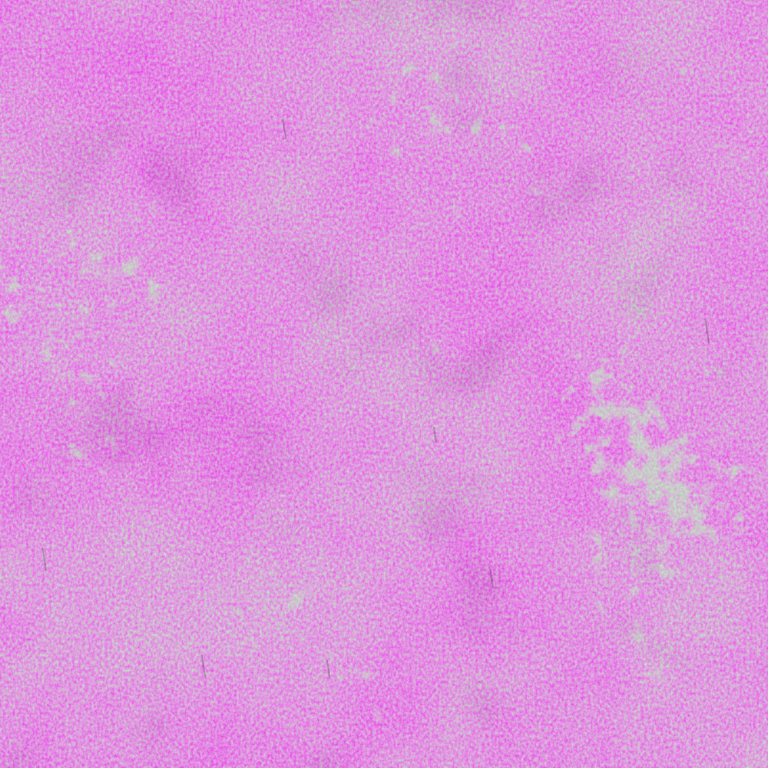
Give the GLSL for this texture, as a Shadertoy shader.

```glsl
#define BASE_GREEN 0.580
#define GRAIN_SCALE 215.0
#define GRAIN_AMOUNT 0.27
#define SPECK_AMOUNT 0.18
#define CLOUD_SCALE 4.0
#define CLOUD_AMOUNT 0.14
#define PATCH_SCALE 38.0
#define PATCH_START 0.36
#define PATCH_END 0.78
#define PATCH_GREEN 0.79
#define SHADE_AMOUNT 0.07
#define SCRATCH_COUNT 7

// Integer hash giving two values in 0..1
vec2 hash2(vec2 cell) {
    uvec2 q = uvec2(ivec2(cell) + 4096) * uvec2(1597u, 3571u);
    uint n = (q.x ^ q.y) * 48271u;
    n = (n ^ (n >> 15)) * 40503u + q.x;
    n = (n ^ (n >> 13)) * 69621u + q.y;
    n ^= n >> 16;
    return vec2(n & 65535u, (n * 48271u) >> 16) / 65535.0;
}

float cornerSlope(vec2 cell, vec2 offset) {
    float angle = 6.28318 * hash2(cell).x;
    return dot(vec2(cos(angle), sin(angle)), offset);
}

float gradientNoise(vec2 p) {
    vec2 i = floor(p), f = p - i;
    vec2 w = f * f * f * (f * (f * 6.0 - 15.0) + 10.0);
    vec2 e = vec2(1.0, 0.0);
    float low = mix(cornerSlope(i, f), cornerSlope(i + e.xy, f - e.xy), w.x);
    float high = mix(cornerSlope(i + e.yx, f - e.yx), cornerSlope(i + 1.0, f - 1.0), w.x);
    return mix(low, high, w.y);
}

float fbm(vec2 p) {
    float sum = 0.0, amplitude = 1.0;
    for (int octave = 0; octave < 4; octave++) {
        sum += amplitude * gradientNoise(p);
        p = mat2(1.6, 1.2, -1.2, 1.6) * p + 17.3;
        amplitude *= 0.5;
    }
    return sum;
}

// Sparse short upright marks
float scratches(vec2 uv) {
    float mark = 0.0;
    for (int k = 0; k < SCRATCH_COUNT; k++) {
        vec2 d = uv - hash2(vec2(k, 91));
        d.x += 0.15 * d.y;
        float halfLength = 0.004 + 0.012 * hash2(vec2(k, 37)).x;
        d.y -= clamp(d.y, -halfLength, halfLength);
        mark = max(mark, 1.0 - smoothstep(0.0003, 0.002, length(d)));
    }
    return mark;
}

// Green level sets the hue: magenta when low, grey-green when high
vec3 pigment(float green) {
    float fade = clamp(green - 0.40, 0.0, 0.46);
    float redBlue = 0.905 - 0.72 * fade * fade;
    return vec3(redBlue, green, redBlue);
}

void mainImage(out vec4 fragColor, in vec2 fragCoord) {
    vec2 uv = fragCoord / iResolution.y;

    // Fine grain, slightly taller than wide
    vec2 grainPos = uv * GRAIN_SCALE * vec2(1.08, 0.92);
    float grain = GRAIN_AMOUNT * gradientNoise(grainPos + 0.37)
                + SPECK_AMOUNT * gradientNoise(grainPos * 1.73 + 51.2);

    // Broad clouds
    float cloud = fbm(uv * CLOUD_SCALE + 7.7);
    float mottle = fbm(uv * 17.0 + 31.4);

    // Crumbly worn patches, densest right of the centre
    vec2 fromStain = (uv - vec2(0.84, 0.45)) * vec2(1.25, 1.0);
    float stain = exp(-24.0 * dot(fromStain, fromStain));
    float region = 0.62 * fbm(uv * CLOUD_SCALE + 63.1) + 0.36 * stain;
    float crumble = 0.65 * fbm(uv * PATCH_SCALE + 3.9);
    float worn = smoothstep(PATCH_START, PATCH_END, region + crumble);

    float green = BASE_GREEN + CLOUD_AMOUNT * cloud + 0.05 * mottle + 0.03 * stain;
    green = mix(green, PATCH_GREEN, worn) + grain * (1.0 - 0.5 * worn);

    // Soft smudges and tonal grain
    vec3 color = pigment(clamp(green, 0.2, 0.9));
    float smudge = smoothstep(0.1, 0.6, fbm(uv * 5.0 + 120.6));
    float tone = gradientNoise(grainPos * 1.31 + 88.5);
    color *= 1.0 + SHADE_AMOUNT * (tone - 0.8 * smudge);
    color *= 1.0 - 0.2 * scratches(uv);

    fragColor = vec4(clamp(color, 0.0, 1.0), 1.0);
}
```
